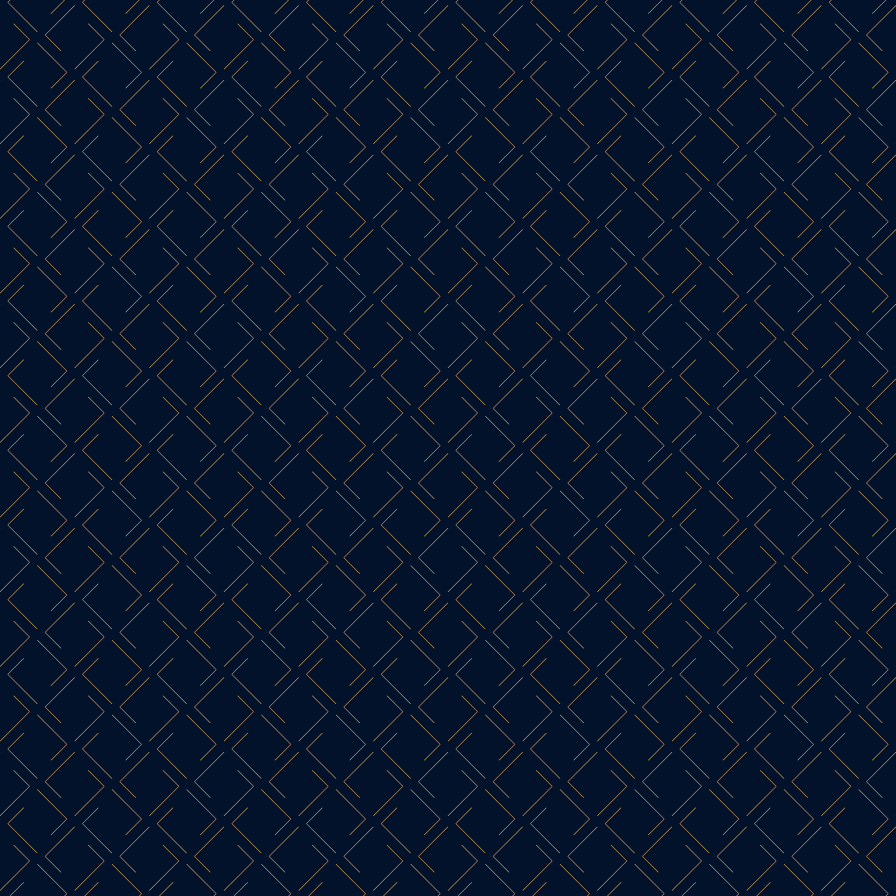
Give the GLSL for this pattern, as a Shadertoy shader.

```glsl
// Coverage of a band of half width w at signed distance d, for pixel size px
float bandCoverage(float d, float w, float px) {
    float soft = 0.6 * px;
    return smoothstep(-soft, soft, d + w) - smoothstep(-soft, soft, d - w);
}

// Diagonal stroke leaving tip along dir, repeated on the unit lattice.
// Returns coverage and the position along the stroke, 0 at the tip.
vec2 diagonalStroke(vec2 p, vec2 tip, vec2 dir, float reach, float px) {
    vec2 r = p - tip - 0.5 * reach * dir;
    r -= round(r);
    float halfLength = 0.7071 * reach;
    float along = 0.7071 * dot(r, dir);
    float across = 0.7071 * dot(r, vec2(-dir.y, dir.x));
    float cover = bandCoverage(across, 0.004, px) * bandCoverage(along, halfLength, px);
    return vec2(cover, clamp(0.5 + 0.5 * along / halfLength, 0.0, 1.0));
}

// Metallic tint running from copper at the tip to gold at the free end
vec3 inlay(vec3 base, vec2 stroke) {
    vec3 metal = mix(vec3(0.80, 0.56, 0.37), vec3(0.87, 0.69, 0.34), stroke.y);
    return mix(base, metal, stroke.x);
}

void mainImage(out vec4 fragColor, in vec2 fragCoord) {
    const float repeats = 12.0;
    vec2 cell = fragCoord / iResolution.xy * repeats;
    float px = repeats / iResolution.y;
    vec3 color = vec3(0.01, 0.07, 0.17);

    // Four uneven chevrons: half turns, then a mirrored pair half a cell away
    for (int i = 0; i < 4; i++) {
        vec2 q = cell - 0.5;
        if (i > 1) q = (q - 0.5) * vec2(-1.0, 1.0);
        if (i % 2 == 1) q = -q;

        vec2 tip = vec2(0.104, 0.031);
        color = inlay(color, diagonalStroke(q, tip, vec2(1.0, 1.0), 0.396, px));
        color = inlay(color, diagonalStroke(q, tip, vec2(1.0, -1.0), 0.214, px));
    }

    fragColor = vec4(color, 1.0);
}
```
